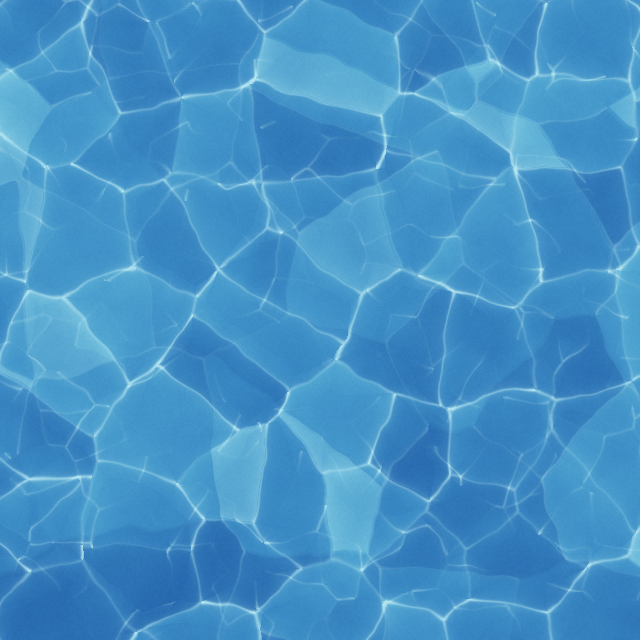
Give the GLSL for this texture, as a Shadertoy shader.

```glsl
// Cracked blue ice: three layers of cellular noise give flat tinted plates,
// pale seams that flare where plates meet, and short hairline spurs.
// Layered sines bend the seams and drift the tint across the canvas.

#define PLATE_SCALE 7.0
#define SHARD_SCALE 4.6
#define HAIR_SCALE 14.0
#define SEAM_WIDTH 0.0023
#define GLOW_WIDTH 0.0085
#define BEND 0.010
#define GRAIN 0.016
#define DEEP vec3(0.155, 0.415, 0.685)
#define MID vec3(0.225, 0.540, 0.768)
#define LIGHT vec3(0.325, 0.670, 0.828)
#define FROST vec3(0.690, 0.890, 0.935)

struct Cell {
    float edge;   // distance to the nearest seam
    float node;   // small where three plates meet
    float tone;   // random plate value, softened across the seam
    float seam;   // random strength shared by both sides of a seam
    vec2 center;  // vector to the plate centre
};

vec2 hash2(vec2 p) {
    vec3 q = fract(p.xyx * vec3(0.1031, 0.1030, 0.0973));
    q += dot(q, q.yzx + 33.33);
    return fract((q.xx + q.yz) * q.zy);
}

// Layered sines, roughly -1 to 1
float waves(vec2 p) {
    float sum = 0.0, amp = 0.5;
    for (int i = 0; i < 4; i++) {
        sum += amp * sin(p.x + 1.7 * sin(p.y + float(i)));
        p = mat2(0.8, -0.6, 0.6, 0.8) * p * 1.8 + 2.3;
        amp *= 0.6;
    }
    return sum;
}

// Cellular noise; all distances are returned in canvas units
Cell cells(vec2 uv, float scale, float seed) {
    vec2 p = uv * scale + seed;
    vec2 base = floor(p), near = vec2(0.0), next = vec2(1.0);
    vec3 dist = vec3(9.0);
    float idNear = 0.0, idNext = 0.0;
    for (int j = -2; j <= 2; j++)
    for (int i = -2; i <= 2; i++) {
        vec2 cell = base + vec2(i, j);
        vec2 r = cell + hash2(cell) - p;
        float d = length(r), id = hash2(cell + 71.0).x;
        if (d < dist.x) {
            dist = vec3(d, dist.xy);
            next = near; idNext = idNear;
            near = r; idNear = id;
        } else if (d < dist.y) {
            dist = vec3(dist.x, d, dist.y);
            next = r; idNext = id;
        } else dist.z = min(dist.z, d);
    }
    Cell c;
    c.edge = dot(0.5 * (near + next), normalize(next - near)) / scale;
    c.node = (dist.z - dist.x) / scale;
    c.tone = mix(0.5 * (idNear + idNext), idNear, smoothstep(0.0, 0.004, c.edge));
    c.seam = fract((idNear + idNext) * 7.31);
    c.center = near;
    return c;
}

// Sharp core of a seam plus a soft halo
float seamLight(Cell c, float width) {
    float flare = exp(-c.node * 45.0);
    float w = width * (0.75 + 0.8 * flare);
    float core = exp(-c.edge * c.edge / (w * w));
    float halo = exp(-c.edge / GLOW_WIDTH);
    return (0.60 * core + 0.22 * halo) * (0.55 + 0.75 * flare);
}

void mainImage(out vec4 fragColor, in vec2 fragCoord) {
    vec2 uv = fragCoord / iResolution.y;
    vec2 bend = vec2(waves(uv * 17.0), waves(uv.yx * 17.0 + 5.0));
    vec2 pos = uv + BEND * bend;
    vec2 turned = mat2(0.82, -0.57, 0.57, 0.82) * pos;

    Cell plate = cells(pos, PLATE_SCALE, 13.0);
    Cell shard = cells(turned, SHARD_SCALE, 41.0);
    Cell hair = cells(pos + 0.004 * bend.yx, HAIR_SCALE, 87.0);
    float drift = waves(uv * 7.0 + 1.5);
    float patches = smoothstep(0.05, 0.6, waves(uv * 9.0 + 8.0));

    // Tint of the plates: overlapping flat tones with a gentle slope
    float tone = 0.47 + 0.52 * (plate.tone - 0.5) + 0.42 * (shard.tone - 0.5);
    tone += 0.20 * (hair.tone - 0.5) * patches + 0.13 * drift;
    tone += 0.10 * dot(plate.center, vec2(0.6, -0.8));
    tone += 0.14 * exp(-plate.edge * 45.0) + 0.04 * waves(uv * 40.0);
    tone = clamp(tone, 0.0, 1.15);
    vec3 color = mix(DEEP, MID, min(tone * 2.0, 1.0));
    color = mix(color, LIGHT, max(tone * 2.0 - 1.0, 0.0));

    // Frosted wedges where two bright layers overlap
    float wedge = smoothstep(0.68, 0.76, plate.tone) * smoothstep(0.62, 0.70, shard.tone);
    color = mix(color, FROST, 0.30 * wedge * (0.4 + 0.6 * exp(-plate.edge * 40.0)));

    // Main seams, faint shard seams, then spurs that fade away from the seams
    float light = seamLight(plate, SEAM_WIDTH) * mix(0.25, 1.15, plate.seam);
    light += 0.40 * seamLight(shard, SEAM_WIDTH * 0.8) * shard.seam;
    float spur = exp(-plate.edge * 55.0) * smoothstep(0.45, 0.8, hair.seam);
    float hairMask = max(0.75 * spur, 0.5 * patches * hair.seam);
    light += seamLight(hair, SEAM_WIDTH * 0.7) * hairMask;
    color = mix(color, FROST, clamp(light, 0.0, 1.0));

    color += GRAIN * (hash2(floor(uv * 420.0)).x - 0.5);
    fragColor = vec4(color, 1.0);
}
```
